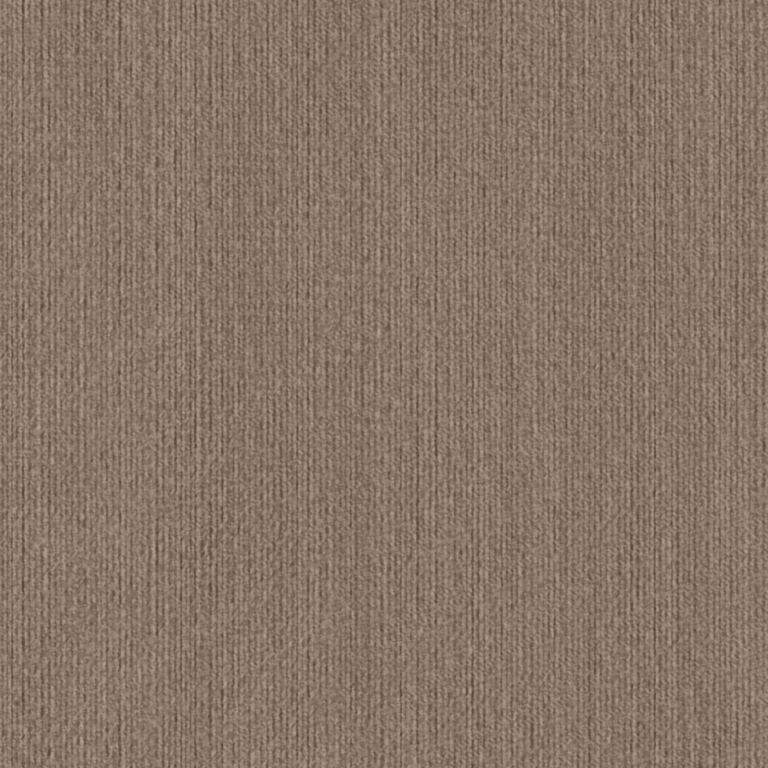
This texture is drawn by a WebGL 2 fragment shader. Its source:

```glsl
#version 300 es
precision highp float;
// Brown fabric with fine straight vertical ribs, broken dark gaps and sandy grain.
uniform vec2 u_resolution;
out vec4 fragColor;

float hash(vec2 p) {
    return fract(sin(dot(p, vec2(127.1, 311.7))) * 43758.5453);
}

float noise(vec2 p) {
    vec2 cell = floor(p);
    vec2 f = fract(p);
    f = f * f * (3.0 - 2.0 * f);
    return mix(mix(hash(cell), hash(cell + vec2(1.0, 0.0)), f.x),
               mix(hash(cell + vec2(0.0, 1.0)), hash(cell + vec2(1.0, 1.0)), f.x), f.y);
}

// Noise minus its neighbours to left and right: keeps detail, drops broad patches
float detail(vec2 p) {
    vec2 side = vec2(1.0, 0.0);
    return noise(p) - 0.5 * (noise(p - side) + noise(p + side));
}

// Light rib crests and dark gaps, centred near zero
float ribs(vec2 uv) {
    float wobble = noise(uv * vec2(129.0, 190.0) + 31.0) - 0.5;
    float x = uv.x * 129.0 + 0.8 * noise(vec2(uv.x * 43.0, 3.0)) + 0.16 * wobble;
    float rib = floor(x);
    float across = fract(x) - 0.5;
    float strength = hash(vec2(rib, 19.0));
    float depth = 0.25 + 0.75 * strength * strength;
    float broken = smoothstep(0.25, 0.7, noise(vec2(rib * 3.0 + 0.5, uv.y * 95.0)));
    float gap = 1.0 - smoothstep(0.05, 0.32, abs(across));
    return -0.14 * cos(6.2832 * across) - 0.58 * depth * (gap * (0.3 + 0.7 * broken) - 0.25);
}

void main() {
    vec2 uv = gl_FragCoord.xy / u_resolution;

    // Sandy grain on a turned lattice, and short upright fibres
    mat2 turn = mat2(0.8, 0.6, -0.6, 0.8);
    float grain = noise(turn * uv * 360.0 + 97.0) - 0.5;
    float fibres = detail(uv * vec2(235.0, 110.0) + 53.0);

    // Long threads and a faint broad unevenness
    float threads = detail(uv * vec2(170.0, 4.0) + 11.0);
    float broad = noise(uv * vec2(30.0, 3.0) + 5.0) - 0.5;

    float tone = 0.495 + ribs(uv) + 0.80 * grain + 0.32 * fibres + 0.24 * threads + 0.11 * broad;

    vec3 color = mix(vec3(0.43, 0.355, 0.30), vec3(0.635, 0.565, 0.51), clamp(tone, -0.35, 1.35));
    fragColor = vec4(color, 1.0);
}
```
